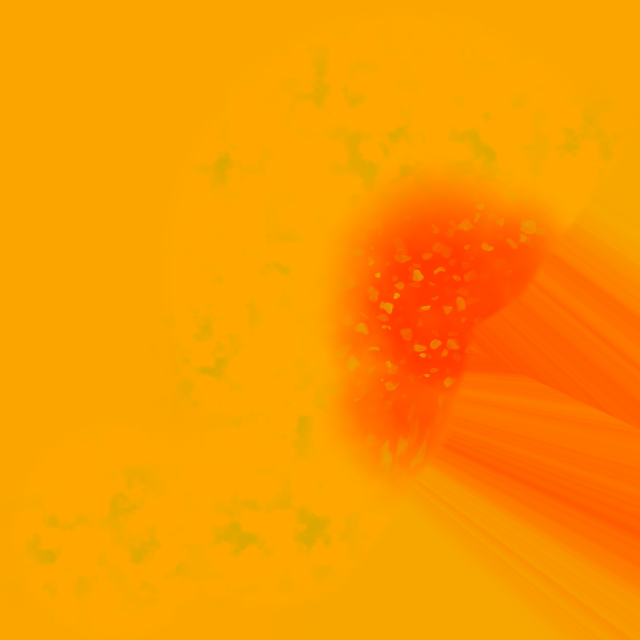
This background is drawn by a Shadertoy shader. Its source:

```glsl
// Amber field with a glowing red ember, olive mottling and a fan of streaks at the right.

const vec3 AMBER = vec3(0.984, 0.647, 0.0);
const vec3 HALO  = vec3(1.0, 0.655, 0.0);
const vec3 OLIVE = vec3(0.82, 0.65, 0.0);
const vec3 FLECK = vec3(0.90, 0.66, 0.0);
const vec3 EMBER = vec3(1.0, 0.23, 0.0);
const vec2 UPPER_FAN = vec2(-0.124, 1.339);  // where the upper streaks converge
const vec2 LOWER_FAN = vec2(0.396, 0.440);   // where the lower streaks converge
const float STREAK_DEPTH = 0.10;
const float CELL_COUNT = 46.0;

// Olive clusters: centre and radius
const int CLUSTERS = 14;
const vec3 CLUSTER[CLUSTERS] = vec3[](
    vec3(0.77, 0.78, 0.07), vec3(0.36, 0.75, 0.05), vec3(0.41, 0.59, 0.06),
    vec3(0.34, 0.51, 0.07), vec3(0.44, 0.35, 0.07), vec3(0.38, 0.16, 0.07),
    vec3(0.48, 0.17, 0.07), vec3(0.20, 0.22, 0.05), vec3(0.24, 0.13, 0.06),
    vec3(0.10, 0.14, 0.07), vec3(0.91, 0.77, 0.06), vec3(0.52, 0.86, 0.06),
    vec3(0.60, 0.77, 0.08), vec3(0.33, 0.42, 0.06));

float hash(vec2 p) {
    return fract(sin(dot(p, vec2(127.1, 311.7))) * 43758.5453);
}

float noise(vec2 p) {
    vec2 i = floor(p), f = fract(p);
    f = f * f * (3.0 - 2.0 * f);
    return mix(mix(hash(i), hash(i + vec2(1, 0)), f.x),
               mix(hash(i + vec2(0, 1)), hash(i + vec2(1, 1)), f.x), f.y);
}

float fbm(vec2 p) {
    float sum = 0.0, amp = 0.5;
    for (int i = 0; i < 4; i++) {
        sum += amp * noise(p);
        p = p * 2.03 + 17.3;
        amp *= 0.5;
    }
    return sum;
}

// Soft ellipse: 1 at the core, 0 at the rim
float glow(vec2 p, vec2 centre, vec2 radii, float core) {
    return 1.0 - smoothstep(core, 1.0, length((p - centre) / radii));
}

// Irregular grains, one per cell, each with its own size and strength
float flecks(vec2 p) {
    p += 0.5 * vec2(noise(p * 1.7), noise(p * 1.7 + 31.0));
    vec2 cell = floor(p);
    float sum = 0.0;
    for (int y = -1; y <= 1; y++)
    for (int x = -1; x <= 1; x++) {
        vec2 id = cell + vec2(x, y);
        vec2 centre = id + vec2(hash(id), hash(id + 5.2));
        float size = mix(0.2, 0.58, hash(id + 9.7));
        float strength = pow(hash(id + 3.1), 1.8);
        float d = length((p - centre) * vec2(0.9, 1.15));
        sum = max(sum, strength * (1.0 - smoothstep(size * 0.55, size, d)));
    }
    return sum * (0.6 + 0.6 * noise(p * 4.0));
}

// Right-hand rim of the ember, as x for a given height
float rimX(float y) {
    return 0.63 + 0.7 * (min(y, 0.32) - 0.22) + 0.235 * clamp(y - 0.32, 0.0, 0.17)
         + 1.55 * clamp(y - 0.49, 0.0, 0.045) + 0.71 * max(y - 0.535, 0.0);
}

// Bands that vary only with the slope of a ray
float streaks(float slope) {
    float bands = 0.45 * noise(vec2(slope * 24.0, 2.0))
                + 0.35 * noise(vec2(slope * 75.0, 7.0))
                + 0.20 * noise(vec2(slope * 190.0, 4.0));
    return bands - 0.5;
}

// Green level of the fan; lower values are redder
float fanGreen(vec2 p) {
    vec2 u = p - UPPER_FAN, l = p - LOWER_FAN;
    float su = -u.y / max(u.x, 0.01), sl = -l.y / max(l.x, 0.01);
    float upper = mix(0.65, 0.42, smoothstep(0.59, 0.80, su));
    upper -= 0.09 * smoothstep(0.82, 1.0, su);
    upper += 1.4 * STREAK_DEPTH * streaks(su) * smoothstep(0.58, 0.66, su);
    float lower = mix(0.36, 0.435, smoothstep(0.04, 0.16, sl));
    lower -= 0.05 * glow(vec2(sl), vec2(0.46), vec2(0.13), 0.2);
    lower += 0.15 * smoothstep(0.44, 0.72, sl) + 0.065 * smoothstep(0.76, 1.0, sl);
    lower += 1.3 * STREAK_DEPTH * streaks(sl) * (1.0 - smoothstep(0.65, 0.97, sl));
    float seam = p.y - 0.447 + 0.47 * (p.x - 0.749);
    return min(mix(lower, upper, smoothstep(-0.002, 0.002, seam)), 0.65);
}

void mainImage(out vec4 fragColor, in vec2 fragCoord) {
    vec2 p = fragCoord / iResolution.xy;
    float grain = fbm(p * 24.0);

    // Amber ground with faint bright lobes
    float halo = max(glow(p, vec2(0.63, 0.58), vec2(0.39, 0.42), 0.9),
                     glow(p, vec2(0.18, 0.17), vec2(0.17, 0.18), 0.85));
    halo = max(halo, glow(p, vec2(0.42, 0.20), vec2(0.21, 0.16), 0.85));
    vec3 colour = mix(AMBER, HALO, halo);
    colour.r -= 0.025 * smoothstep(0.35, 0.6, p.x) * (1.0 - smoothstep(0.04, 0.16, p.y));

    // Olive mottling
    float mottle = 0.12 * halo;
    for (int i = 0; i < CLUSTERS; i++) {
        vec2 d = (p - CLUSTER[i].xy) / CLUSTER[i].z;
        mottle = max(mottle, exp(-dot(d, d)));
    }
    float patches = smoothstep(0.42, 0.72, fbm(p * 38.0 + 8.0));
    colour = mix(colour, OLIVE, 0.75 * mottle * patches);

    // Red ember
    vec2 q = p + 0.025 * (grain - 0.5);
    float heat = glow(q, vec2(0.69, 0.52), vec2(0.215, 0.255), 0.28);
    heat = max(heat, 0.85 * glow(q, vec2(0.78, 0.58), vec2(0.16, 0.15), 0.15));
    heat = max(heat, 0.8 * glow(q, vec2(0.64, 0.37), vec2(0.15, 0.18), 0.15));
    heat *= 0.91 + 0.09 * smoothstep(0.3, 0.6, grain);
    colour = mix(colour, EMBER, heat);

    // Yellow grains, drawn out lengthwise near the foot
    float foot = glow(p, vec2(0.65, 0.31), vec2(0.10, 0.10), 0.4);
    vec2 slanted = vec2(p.x - 0.32 * p.y, p.y * 0.3);
    float grains = mix(flecks(p * CELL_COUNT), flecks(slanted * CELL_COUNT * 1.2), foot);
    float spread = max(glow(p, vec2(0.62, 0.48), vec2(0.16, 0.25), 0.45),
                       0.8 * glow(p, vec2(0.77, 0.65), vec2(0.14, 0.10), 0.3));
    spread = max(spread, foot);
    colour = mix(colour, FLECK, clamp(0.8 * grains * spread, 0.0, 1.0));

    // Streak fan beyond the rim
    float rim = rimX(p.y) + 0.012 * (grain - 0.5);
    float fan = smoothstep(-0.008, 0.010, p.x - rim);
    float green = fanGreen(p);
    vec3 fanColour = vec3(mix(0.995, 0.97, smoothstep(0.45, 0.65, green)), green, 0.0);
    colour = mix(colour, fanColour, fan);

    fragColor = vec4(colour, 1.0);
}
```
